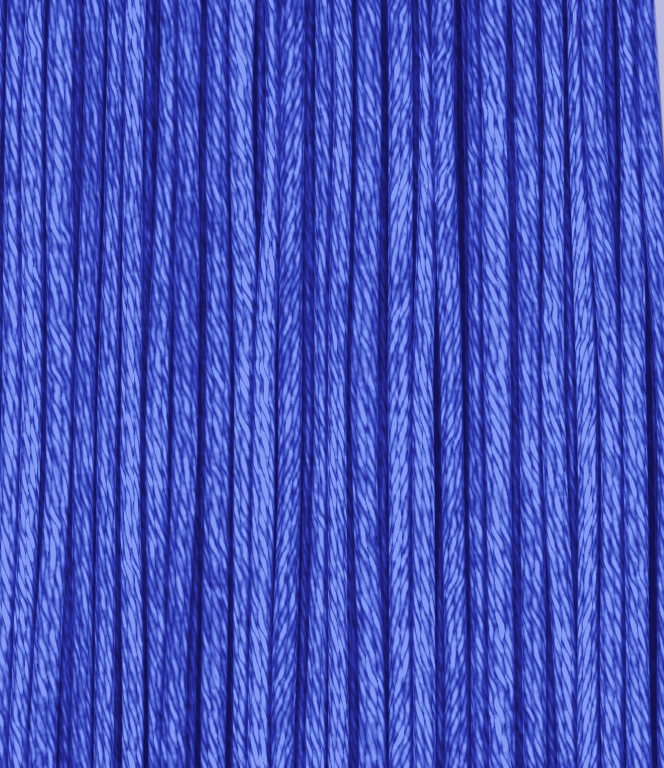
A Shadertoy shader for this texture:

```glsl
const float FRONT_CORDS = 26.0;   // cords across the canvas, upper layer
const float BACK_CORDS = 29.0;    // cords across the canvas, lower layer
const float STITCHES = 40.0;      // twists down the canvas
const float STRANDS = 1.3;        // strands per radian around a cord
const float STITCH_SLANT = 1.4;   // rise of a twist across one strand
const float STRAND_SHIFT = 0.9;   // offset of the twists between strands
const float REVERSED = 0.12;      // share of cords twisted the other way
const float JITTER = 0.34;        // sideways scatter, in cord spacings
const float SWAY = 0.60;          // slow bending, in cord spacings
const float FAN = 0.06;           // spreading of the cords towards the bottom
const float BACK_LEVEL = 0.68;
const float FIBRE_CONTRAST = 0.42;
const float EDGE = 0.14;          // softness of a cord edge, in radii
const float PI = 3.14159265;
const vec3 PALE_GROUND = vec3(0.72, 0.73, 0.88);
const vec3 BLUES[6] = vec3[6](
    vec3(0.07, 0.07, 0.32), vec3(0.13, 0.14, 0.52), vec3(0.17, 0.21, 0.69),
    vec3(0.27, 0.35, 0.78), vec3(0.39, 0.48, 0.89), vec3(0.52, 0.61, 0.96));

float hash(vec2 p) {
    vec3 q = fract(vec3(p.xyx) * 0.1031);
    q += dot(q, q.yzx + 33.33);
    return fract((q.x + q.y) * q.z);
}

float noise(vec2 p) {
    vec2 i = floor(p), f = fract(p);
    f = f * f * (3.0 - 2.0 * f);
    return mix(mix(hash(i), hash(i + vec2(1, 0)), f.x),
               mix(hash(i + vec2(0, 1)), hash(i + vec2(1, 1)), f.x), f.y);
}

vec3 blueRamp(float t) {
    float s = clamp(t, 0.0, 1.0) * 5.0;
    int i = int(min(floor(s), 4.0));
    return mix(BLUES[i], BLUES[i + 1], s - float(i));
}

// Brightness of the twisted strands; d runs from -1 to 1 across the cord
float cordShade(float d, float y, vec2 seed) {
    d = clamp(d, -1.0, 1.0);
    float twist = hash(seed + 13.0) < REVERSED ? -1.0 : 1.0;
    float wander = 0.7 * noise(vec2(y * 10.0, seed.x * 7.3 + seed.y))
                 + 0.4 * noise(vec2(y * 48.0, seed.x * 4.1 + seed.y));
    float across = twist * asin(d) * STRANDS + wander + hash(seed + 4.0);
    float strand = floor(across);
    float f = across - strand - 0.5;
    float pitch = STITCHES * mix(0.9, 1.1, hash(seed + 9.0));
    float q = y * pitch + strand * STRAND_SHIFT + f * STITCH_SLANT
            + 0.9 * noise(vec2(y * 17.0, strand + seed.x * 5.7));

    // Each twist is a leaf, dark at its ends and along its sides
    float ridge = mix(0.40, 1.0, sqrt(0.5 - 0.5 * cos(2.0 * PI * q)));
    float groove = mix(0.55, 1.0, cos(PI * f));
    float wear = mix(0.80, 1.16, hash(vec2(floor(q), strand + seed.x * 11.0 + seed.y)));
    float roundness = pow(max(1.0 - d * d, 0.0), 0.4);
    return 0.08 + 1.04 * roundness * ridge * groove * wear;
}

// Paints one layer of cords, with their contact shadows, over a brightness
float paintCords(float shade, vec2 uv, float count, float level, float layer) {
    float x = uv.x * count;
    for (int k = -1; k <= 1; k++) {
        float id = floor(x) + float(k);
        vec2 seed = vec2(id + 40.0, layer * 57.0);
        float bend = noise(vec2(uv.y * 2.2 + 3.0, seed.x * 3.7 + seed.y)) - 0.5;
        float center = id + 0.5 + JITTER * (hash(seed) - 0.5) + SWAY * bend;
        float radius = mix(0.40, 0.55, hash(seed + 2.0))
                     * mix(0.92, 1.08, noise(vec2(uv.y * 6.0, seed.x * 1.9)));
        float d = (x - center) / radius;
        float cover = 1.0 - smoothstep(1.0 - EDGE, 1.0, abs(d));
        float shadow = mix(0.30, 1.0, smoothstep(0.95, 1.45, abs(d)));
        float tone = level * mix(0.84, 1.12, hash(seed + 6.0));
        shade = mix(shade * shadow, tone * cordShade(d, uv.y, seed), cover);
    }
    return shade;
}

void mainImage(out vec4 fragColor, in vec2 fragCoord) {
    vec2 uv = fragCoord / iResolution.xy;
    vec2 p = fragCoord / iResolution.y;
    vec2 fanned = vec2(0.5 + (uv.x - 0.5) * (1.0 - FAN + FAN * uv.y), uv.y);

    // Two overlapping layers of cords
    float shade = paintCords(0.04, fanned, BACK_CORDS, BACK_LEVEL, 1.0);
    shade = paintCords(shade, fanned, FRONT_CORDS, 1.0, 2.0);

    // Fine fibres along the twist and soft unevenness
    float fibre = noise(vec2(p.x * 260.0 + p.y * 75.0, p.y * 75.0)) - 0.5;
    float fuzz = noise(p * 210.0 + 31.0) - 0.5;
    shade += FIBRE_CONTRAST * (fibre + 0.5 * fuzz) * (0.25 + shade);
    shade *= mix(0.90, 1.10, noise(p * 5.0));

    // Bare ground at the upper right corner
    float corner = uv.x + 0.07 * (uv.y - 1.0);
    float bare = smoothstep(0.982, 0.988, corner);
    fragColor = vec4(mix(blueRamp(shade), PALE_GROUND, bare), 1.0);
}
```
